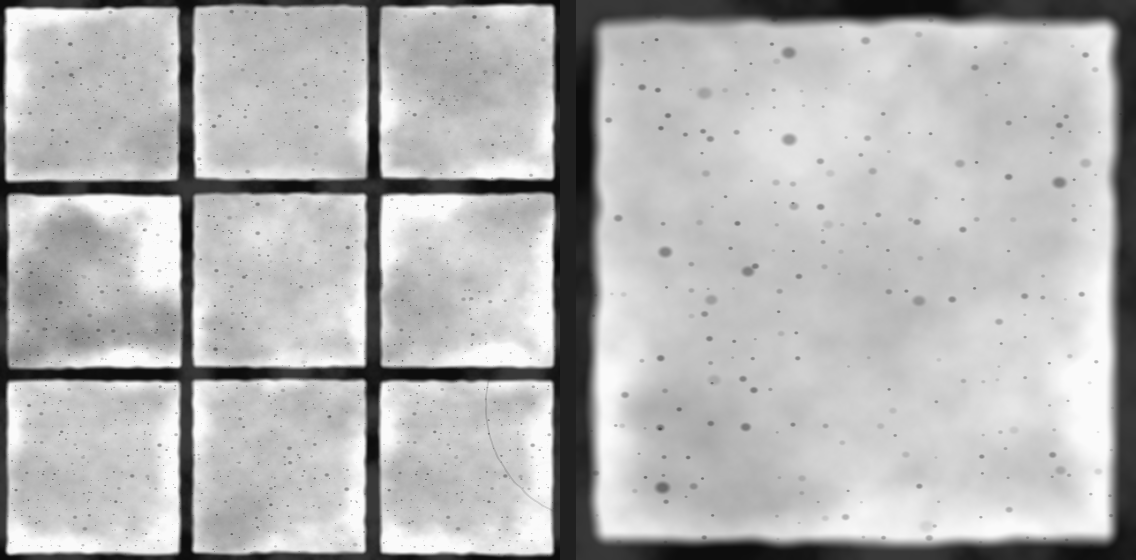
Left, the full canvas; right, a detail of the centre.
Write a WebGL 1 fragment shader that draws this texture.

```glsl
precision highp float;
// Worn pale ceramic tiles, three by three, with pits, bright rims and dark rough grout.

uniform vec2 u_resolution;

#define TILES 3.0
#define HALF_SIZE 0.464
#define CORNER 0.022
#define EDGE_SOFT 0.016
#define SHIFT 0.014
#define BASE_GREY 0.75
#define MOTTLE 0.42
#define RIM_LIGHT 0.17
#define GROUT_DARK 0.05
#define GROUT_LIGHT 0.22
#define WORN_TILE vec2(0.0, 1.0)
#define CRACKED_TILE vec2(2.0, 0.0)

float hash(vec2 p) {
  vec3 q = fract(p.xyx * 0.1031);
  q += dot(q, q.yzx + 33.33);
  return fract((q.x + q.y) * q.z);
}

vec2 hash2(vec2 p) {
  return vec2(hash(p + 11.0), hash(p + 47.0));
}

// Value noise that wraps after a whole number of lattice cells
float wrapNoise(vec2 p, float period) {
  vec2 i = floor(p), f = fract(p);
  f = f * f * (3.0 - 2.0 * f);
  vec2 lo = mod(i, period), hi = mod(i + 1.0, period);
  return mix(mix(hash(lo), hash(vec2(hi.x, lo.y)), f.x),
             mix(hash(vec2(lo.x, hi.y)), hash(hi), f.x), f.y);
}

float fbm(vec2 p, float period) {
  float sum = 0.0, amp = 0.5;
  for (int k = 0; k < 5; k++) {
    sum += amp * wrapNoise(p, period);
    p = p * 2.0 + 17.0;
    period *= 2.0;
    amp *= 0.5;
  }
  return sum / 0.969;
}

float roundedBox(vec2 p, float halfSize, float radius) {
  vec2 q = abs(p) - halfSize + radius;
  return length(max(q, 0.0)) + min(max(q.x, q.y), 0.0) - radius;
}

// Small dark pits of random size and depth, at two scales
float pits(vec2 p, vec2 seed, float density) {
  float depth = 0.0, scale = 13.0;
  for (int k = 0; k < 2; k++) {
    vec2 q = p * scale + 40.0;
    vec2 id = floor(q) + seed * 90.0;
    float size = hash(id + 5.0);
    float radius = mix(0.08, 0.2, size * size * size);
    vec2 offset = fract(q) - 0.22 - 0.56 * hash2(id);
    offset.x *= 0.8;
    float dotMask = 1.0 - smoothstep(radius * 0.3, radius, length(offset));
    depth += dotMask * step(hash(id + 71.0), density) * mix(0.08, 0.3, hash(id + 29.0));
    scale *= 1.9;
  }
  return depth;
}

float glaze(vec2 local, vec2 tile, float inside) {
  vec2 seed = floor(hash2(tile + 3.0) * 40.0);
  float worn = 1.0 - step(0.5, distance(tile, WORN_TILE));
  float cracked = 1.0 - step(0.5, distance(tile, CRACKED_TILE));

  // Cloudy mottling, drawn out along a slant
  vec2 slanted = vec2(local.x + 0.4 * local.y, local.y * 1.3 - 0.3 * local.x);
  float cloud = fbm(slanted * 2.6 + seed + 8.0, 64.0) - 0.5;
  float grain = fbm(local * 18.0 + seed + 20.0, 128.0) - 0.5;
  float contrast = mix(0.6, 1.1, hash(tile + 19.0));
  float grey = BASE_GREY + 0.03 * (hash(tile + 31.0) - 0.5);
  grey += MOTTLE * contrast * cloud + 0.1 * contrast * grain;

  // Bright rim, wider at the foot and on the worn tile
  float rimWidth = mix(mix(0.08, 0.17, hash(tile + 53.0)), 0.26, worn);
  float reach = inside + 0.06 * local.y - 0.35 * cloud * rimWidth / 0.17;
  float rim = 1.0 - smoothstep(-0.02, rimWidth, reach);
  grey += RIM_LIGHT * (1.0 + 0.25 * worn) * rim - 0.07 * worn * (1.0 - rim);

  // Pits and one faint curved crack
  grey -= pits(local, seed, mix(0.25, 0.5, hash(tile + 83.0)));
  float crackDist = abs(length(local - vec2(0.72, 0.33)) - 0.617 + 0.012 * grain);
  grey -= 0.11 * cracked * (1.0 - smoothstep(0.002, 0.008, crackDist));
  return clamp(grey, 0.0, 0.98);
}

void main() {
  vec2 grid = gl_FragCoord.xy / u_resolution * TILES;
  vec2 tile = mod(floor(grid), TILES);
  vec2 local = fract(grid) - 0.5 - SHIFT * (hash2(tile + 7.0) - 0.5);

  // Tile outline with a ragged edge
  float wobble = 0.010 * (wrapNoise(grid * 4.0, TILES * 4.0) - 0.5)
               + 0.010 * (wrapNoise(grid * 19.0, TILES * 19.0) - 0.5);
  float dist = roundedBox(local, HALF_SIZE, CORNER) + wobble;
  float cover = 1.0 - smoothstep(-EDGE_SOFT, EDGE_SOFT, dist);

  // Patchy grout
  float patches = smoothstep(0.3, 0.75, fbm(grid * 5.0, TILES * 5.0));
  float grout = mix(GROUT_DARK, GROUT_LIGHT, patches);

  float grey = mix(grout, glaze(local, tile, -dist), cover);
  gl_FragColor = vec4(vec3(grey), 1.0);
}
```
